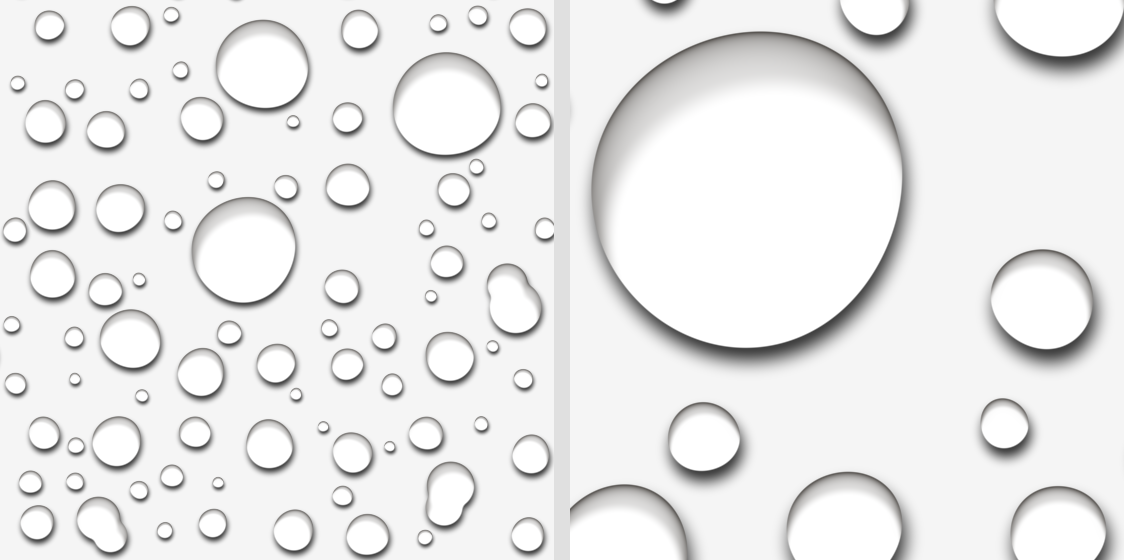
Left, the full canvas; right, a detail of the centre.
Write a Shadertoy shader that draws this pattern.

```glsl
#define SEED 4.0
#define CELLS vec3(3.0, 7.0, 11.0)
#define MIN_RADIUS vec3(0.052, 0.024, 0.009)
#define MAX_RADIUS vec3(0.098, 0.044, 0.022)
#define CHANCE vec3(0.88, 0.92, 0.80)
#define GAP 0.014
#define WOBBLE 0.025
#define SHADOW_OFFSET vec2(0.002, -0.008)
#define SHADOW_BLUR 0.015
#define SHADOW_STRENGTH 0.74
#define CAP_DEPTH 0.34
#define GROUND vec3(0.961)

float hash(vec2 p) {
    return fract(sin(dot(p, vec2(127.1, 311.7))) * 43758.5453);
}

vec2 seedOf(vec2 cell, int layer) {
    return cell + SEED + 31.7 * float(layer);
}

// Centre and radius of the drop in a cell; radius 0 means empty
vec3 dropIn(vec2 cell, int layer) {
    vec2 seed = seedOf(cell, layer);
    float size = 1.0 / CELLS[layer];
    float radius = mix(MIN_RADIUS[layer], MAX_RADIUS[layer], hash(seed));
    vec2 jitter = vec2(hash(seed + 5.3), hash(seed + 9.1)) * 2.0 - 1.0;
    vec2 centre = (cell + 0.5) * size + jitter * (0.5 * size - radius - 0.4 * GAP);
    return vec3(centre, hash(seed + 2.7) < CHANCE[layer] ? radius : 0.0);
}

bool touches(vec3 a, vec3 b) {
    return b.z > 0.0 && distance(a.xy, b.xy) < a.z + b.z + GAP;
}

bool blockedByLarge(vec3 drop) {
    vec2 home = floor(drop.xy * CELLS[0]);
    for (int i = 0; i < 9; i++) {
        vec2 cell = home + vec2(i % 3 - 1, i / 3 - 1);
        if (touches(drop, dropIn(cell, 0))) return true;
    }
    return false;
}

// Smaller drops give way to the larger layers
bool blocked(vec3 drop, int layer) {
    if (layer == 0) return false;
    if (blockedByLarge(drop)) return true;
    if (layer == 1) return false;
    vec2 home = floor(drop.xy * CELLS[1]);
    for (int i = 0; i < 9; i++) {
        vec3 other = dropIn(home + vec2(i % 3 - 1, i / 3 - 1), 1);
        if (touches(drop, other) && !blockedByLarge(other)) return true;
    }
    return false;
}

// Signed distance: wobbly circle, or two merged lobes for some large drops
float shape(vec2 q, float radius, vec2 seed, bool lobed) {
    float phase = 6.2832 * hash(seed + 3.9);
    if (lobed) {
        vec2 axis = radius * vec2(cos(phase), sin(phase));
        float a = length(q + 0.27 * axis) - 0.73 * radius;
        float b = length(q - 0.43 * axis) - 0.57 * radius;
        float blend = 0.12 * radius;
        float h = max(blend - abs(a - b), 0.0) / blend;
        return min(a, b) - 0.25 * h * h * blend;
    }
    float angle = atan(q.y, q.x);
    float wave = sin(2.0 * angle + phase) + 0.6 * sin(3.0 * angle + 2.0 * phase);
    return length(q) - radius * (1.0 + WOBBLE * wave);
}

// White body with a grey crescent under the upper rim
vec3 bodyColour(vec2 q, float d, float radius, vec2 seed, bool lobed) {
    float tilt = 0.3 * (hash(seed + 7.7) - 0.35);
    float inner = shape(q + radius * vec2(tilt, CAP_DEPTH), radius, seed, lobed);
    float crescent = smoothstep(-0.08, 0.09, inner / radius);
    float depth = max(-d, 0.0);
    float shade = 0.09 + 0.34 * exp(-depth / (0.13 * radius));
    float up = smoothstep(-0.25, 0.8, q.y / radius);
    float rim = 0.34 * up * exp(-depth / 0.0018);
    return 1.0 - (crescent * shade + rim) * vec3(0.98, 1.0, 1.02);
}

void mainImage(out vec4 fragColor, in vec2 fragCoord) {
    vec2 p = fragCoord / iResolution.y;
    float pixel = 1.0 / iResolution.y;
    float shadow = 0.0, cover = 0.0;
    vec3 body = vec3(1.0);

    for (int layer = 0; layer < 3; layer++) {
        vec2 home = floor(p * CELLS[layer]);
        for (int i = 0; i < 9; i++) {
            vec2 cell = home + vec2(i % 3 - 1, i / 3 - 1);
            vec3 drop = dropIn(cell, layer);
            vec2 q = p - drop.xy;
            if (drop.z == 0.0 || length(q) > drop.z * 1.1 + 0.03) continue;
            if (blocked(drop, layer)) continue;

            vec2 seed = seedOf(cell, layer);
            bool lobed = layer == 0 && hash(seed + 6.1) > 0.6;
            float d = shape(q, drop.z, seed, lobed);

            // Soft shadow below, tighter for small drops
            float scale = mix(0.6, 1.0, smoothstep(0.008, 0.035, drop.z));
            float ds = shape(q - SHADOW_OFFSET * scale, drop.z, seed, lobed);
            float fall = smoothstep(SHADOW_BLUR, -0.008, ds / scale);
            shadow = max(shadow, fall * fall * SHADOW_STRENGTH);

            float mask = smoothstep(pixel, -pixel, d);
            if (mask > cover) {
                cover = mask;
                body = bodyColour(q, d, drop.z, seed, lobed);
            }
        }
    }
    vec3 colour = mix(GROUND * (1.0 - shadow), body, cover);
    fragColor = vec4(colour, 1.0);
}
```
